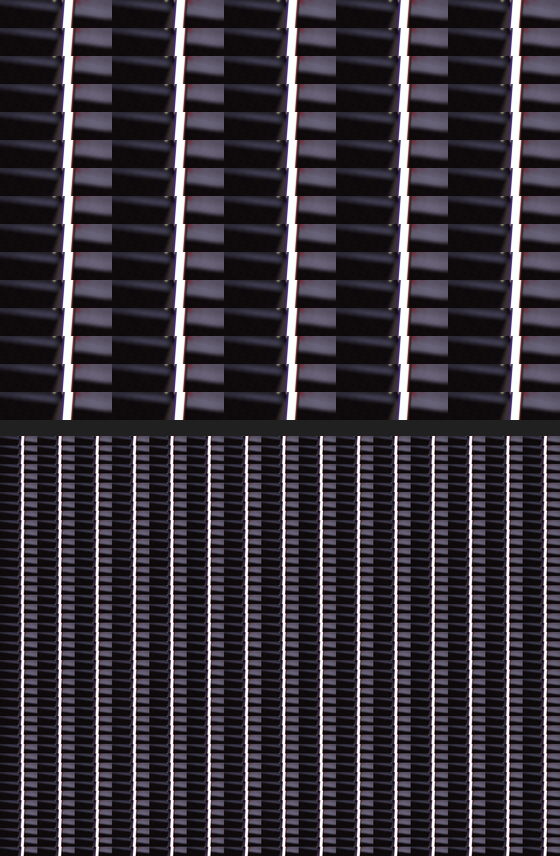
Top, the tile; bottom, the same tile 3 across and 3 down.
Reproduce this pattern procedurally as a WebGL 2 fragment shader.

```glsl
#version 300 es
precision highp float;
// Grid of wide dark slats, each crossed by a slanted white strip with colour fringes.
// One cell is painted with soft bands and ramps, then repeated with fract;
// a small grid of samples per pixel smooths every edge.

uniform vec2 u_resolution;
out vec4 fragColor;

const vec2 REPEATS = vec2(5.0, 15.0);
const int SAMPLES = 4;

const vec3 SHADOW = vec3(0.055, 0.040, 0.047);
const vec3 SLATE = vec3(0.31, 0.29, 0.35);
const vec3 SHEEN = vec3(0.39, 0.37, 0.45);
const vec3 BAND = vec3(0.25, 0.24, 0.32);
const vec3 UMBER = vec3(0.31, 0.26, 0.27);
const vec3 WHITE = vec3(0.99, 1.0, 1.0);
const vec3 VIOLET = vec3(0.26, 0.14, 0.48);
const vec3 RED = vec3(0.48, 0.15, 0.20);
const vec3 CREAM = vec3(0.92, 0.90, 0.70);

const float STRIP_TOP = 0.578;     // left edge of the strip at the cell top
const float STRIP_BOTTOM = 0.558;  // and at the cell bottom
const float STRIP_WIDTH = 0.076;
const float FRINGE = 0.011;
const float GRAIN = 0.012;
const float TAU = 6.2831853;

// Soft bump of height one around a centre
float bump(float value, float centre, float radius) {
  float d = (value - centre) / radius;
  return exp(-d * d);
}

// Soft elliptical spot
float spot(vec2 p, vec2 centre, vec2 radius) {
  vec2 d = (p - centre) / radius;
  return exp(-dot(d, d));
}

// Layered sines with whole frequencies, so they wrap at the cell edges
float mottle(vec2 p) {
  vec2 q = p * TAU;
  float coarse = sin(q.x * 9.0 + 2.0 * sin(q.y * 2.0)) * sin(q.y * 3.0 + q.x * 4.0);
  float fine = sin(q.x * 23.0 + q.y * 5.0) * sin(q.y * 7.0 - q.x * 17.0);
  return 0.6 * coarse + 0.4 * fine;
}

// Dark slat left of the strip
vec3 leftSlat(vec2 p, float fromStrip) {
  float centre = 0.04 + 0.46 * p.x;
  float lower = smoothstep(centre + 0.25, centre, p.y);
  float upper = mix(0.42, 1.0, smoothstep(centre - 0.22, centre, p.y));
  float strength = mix(0.62, 0.95, smoothstep(0.0, 0.35, p.x));
  strength *= 1.0 - 0.65 * smoothstep(0.47, 0.55, p.x);
  vec3 colour = mix(SHADOW, BAND, lower * upper * strength);

  // Brown wedge that widens towards the bottom
  float wedgeWidth = 0.012 + 0.085 * p.y;
  float wedge = smoothstep(-wedgeWidth - 0.02, -wedgeWidth * 0.45, fromStrip);
  wedge *= smoothstep(0.12, 0.45, p.y);
  colour = mix(colour, UMBER, 0.72 * wedge);

  // Pale glints and a dark notch on the upper rim
  colour = mix(colour, SHADOW, 0.9 * spot(p, vec2(0.547, 0.08), vec2(0.014, 0.16)));
  colour = mix(colour, CREAM, 0.60 * spot(p, vec2(0.485, 0.0), vec2(0.016, 0.07)));
  return mix(colour, CREAM, 0.75 * spot(p, vec2(0.562, 0.0), vec2(0.010, 0.08)));
}

// Lit slat right of the strip
vec3 rightSlat(vec2 p) {
  float across = smoothstep(0.64, 1.0, p.x);
  float rim = mix(0.50, 0.64, across);
  float lit = smoothstep(rim + 0.17, rim - 0.07, p.y);
  vec3 face = mix(SLATE, SHEEN, 0.8 * bump(p.y, rim - 0.18, 0.22));
  face *= 1.0 + 0.10 * bump(p.x, 0.84, 0.12);
  vec3 colour = mix(SHADOW, face, lit);

  // Red stains along the upper rim
  colour = mix(colour, RED, 0.75 * spot(p, vec2(0.695, 0.03), vec2(0.026, 0.15)));
  return mix(colour, RED, 0.35 * spot(p, vec2(0.775, 0.0), vec2(0.025, 0.10)));
}

// One cell: x runs right, y runs down, both from 0 to 1
vec3 paintCell(vec2 p) {
  float fromStrip = p.x - mix(STRIP_TOP, STRIP_BOTTOM, p.y);
  float pastStrip = fromStrip - STRIP_WIDTH;
  vec3 colour = fromStrip < 0.5 * STRIP_WIDTH ? leftSlat(p, fromStrip) : rightSlat(p);
  colour += GRAIN * mottle(p);

  // Dark gap, then coloured fringes, then the strip itself
  colour = mix(colour, SHADOW, 0.65 * bump(pastStrip, 0.014, 0.010));
  colour = mix(colour, VIOLET, 0.95 * bump(fromStrip, -0.005, FRINGE));
  colour = mix(colour, RED, 0.95 * bump(pastStrip, 0.003, 0.7 * FRINGE));
  float strip = smoothstep(-0.004, 0.005, fromStrip) * smoothstep(0.004, -0.004, pastStrip);
  vec3 glow = mix(WHITE, CREAM, 0.7 * bump(pastStrip, -0.003, 0.006));
  return mix(colour, glow, strip);
}

void main() {
  vec3 sum = vec3(0.0);
  for (int j = 0; j < SAMPLES; j++) {
    for (int i = 0; i < SAMPLES; i++) {
      vec2 offset = (vec2(i, j) + 0.5) / float(SAMPLES) - 0.5;
      vec2 cell = fract((gl_FragCoord.xy + offset) / u_resolution * REPEATS);
      sum += paintCell(vec2(cell.x, 1.0 - cell.y));
    }
  }
  fragColor = vec4(clamp(sum / float(SAMPLES * SAMPLES), 0.0, 1.0), 1.0);
}
```
